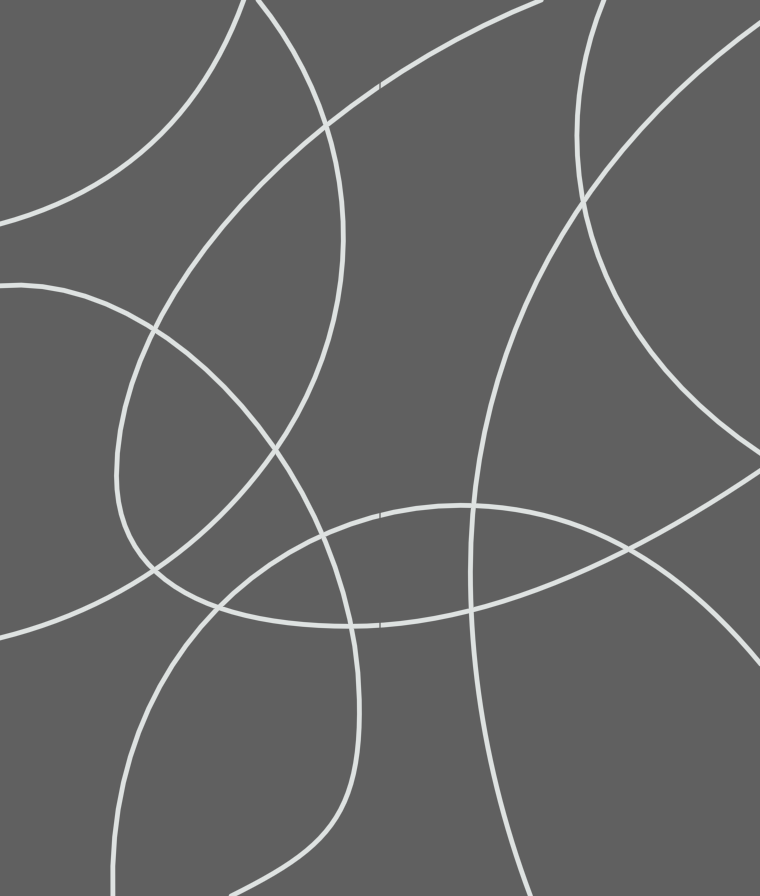
Write a Shadertoy shader that draws this pattern.

```glsl
#define GROUND_COLOR vec3(0.376, 0.376, 0.376)
#define LINE_COLOR vec3(0.870, 0.888, 0.884)
#define HALF_WIDTH 0.0027
#define SEAM_HALF_WIDTH 0.0007
#define EDGE_SOFTNESS 0.75
#define STEPS 24

// Distance to a straight segment
float segmentDistance(vec2 p, vec2 a, vec2 b) {
    vec2 pa = p - a, ba = b - a;
    return length(pa - ba * clamp(dot(pa, ba) / dot(ba, ba), 0.0, 1.0));
}

// Point on a cubic curve
vec2 cubicPoint(vec2 a, vec2 b, vec2 c, vec2 d, float t) {
    float s = 1.0 - t;
    return s * s * s * a + 3.0 * s * s * t * b + 3.0 * s * t * t * c + t * t * t * d;
}

// Distance to a cubic curve, walked in short segments
float curveDistance(vec2 p, vec2 a, vec2 b, vec2 c, vec2 d) {
    float nearest = 10.0;
    vec2 previous = a;
    for (int i = 1; i <= STEPS; i++) {
        vec2 next = cubicPoint(a, b, c, d, float(i) / float(STEPS));
        nearest = min(nearest, segmentDistance(p, previous, next));
        previous = next;
    }
    return nearest;
}

// Corner arc and the bow that sweeps down to the left edge
float leftBows(vec2 p) {
    vec2 joint = vec2(0.306, 0.496);
    float d = curveDistance(p, vec2(0.272, 1.0), vec2(0.225, 0.870), vec2(0.134, 0.786), vec2(0.0, 0.750));
    d = min(d, curveDistance(p, vec2(0.288, 1.0), vec2(0.406, 0.854), vec2(0.417, 0.655), joint));
    return min(d, curveDistance(p, joint, vec2(0.232, 0.391), vec2(0.129, 0.320), vec2(0.0, 0.288)));
}

// Large open loop from the top edge round to the right edge
float openLoop(vec2 p) {
    vec2 side = vec2(0.130, 0.469), base = vec2(0.391, 0.301);
    float d = curveDistance(p, vec2(0.604, 1.0), vec2(0.344, 0.896), vec2(0.130, 0.671), side);
    d = min(d, curveDistance(p, side, vec2(0.130, 0.345), vec2(0.247, 0.301), base));
    return min(d, curveDistance(p, base, vec2(0.540, 0.301), vec2(0.697, 0.372), vec2(0.849, 0.475)));
}

// Hook from the left edge to the bottom edge
float hook(vec2 p) {
    vec2 bend = vec2(0.401, 0.219);
    float d = curveDistance(p, vec2(0.0, 0.681), vec2(0.189, 0.698), vec2(0.397, 0.460), bend);
    return min(d, curveDistance(p, bend, vec2(0.404, 0.087), vec2(0.362, 0.052), vec2(0.258, 0.0)));
}

// Wide arch across the lower half
float arch(vec2 p) {
    vec2 crown = vec2(0.514, 0.436);
    float d = curveDistance(p, vec2(0.126, 0.0), vec2(0.117, 0.272), vec2(0.315, 0.436), crown);
    return min(d, curveDistance(p, crown, vec2(0.641, 0.436), vec2(0.751, 0.378), vec2(0.849, 0.259)));
}

// Two opposed bows on the right
float rightBows(vec2 p) {
    vec2 waist = vec2(0.525, 0.362);
    float d = curveDistance(p, vec2(0.849, 0.975), vec2(0.651, 0.832), vec2(0.525, 0.622), waist);
    d = min(d, curveDistance(p, waist, vec2(0.525, 0.241), vec2(0.547, 0.120), vec2(0.592, 0.0)));
    return min(d, curveDistance(p, vec2(0.674, 1.0), vec2(0.607, 0.837), vec2(0.646, 0.629), vec2(0.849, 0.494)));
}

void mainImage(out vec4 fragColor, in vec2 fragCoord) {
    vec2 p = fragCoord / iResolution.y;
    float soft = EDGE_SOFTNESS / iResolution.y;

    // Strokes
    float d = min(min(leftBows(p), openLoop(p)), min(hook(p), min(arch(p), rightBows(p))));
    float stroke = 1.0 - smoothstep(HALF_WIDTH - soft, HALF_WIDTH + soft, d);

    // Fine upright seam that nicks the strokes halfway across
    float seam = abs(p.x - 0.5 * iResolution.x / iResolution.y);
    stroke *= smoothstep(SEAM_HALF_WIDTH - soft, SEAM_HALF_WIDTH + soft, seam);

    fragColor = vec4(mix(GROUND_COLOR, LINE_COLOR, stroke), 1.0);
}
```
